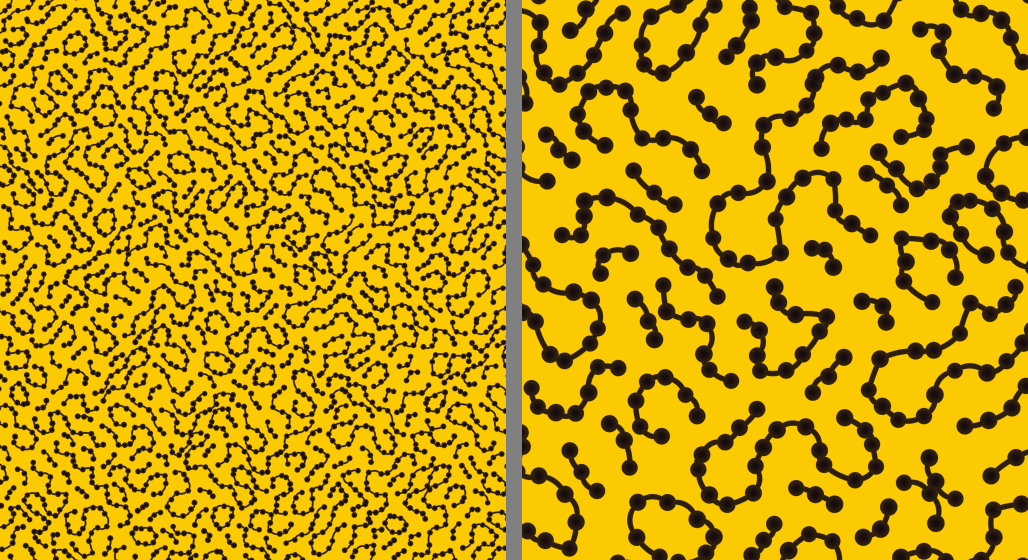
Left: the whole. Right: its middle third, enlarged.
A WebGL 1 fragment shader for this pattern:

```glsl
precision highp float;
uniform vec2 u_resolution;

vec2 hash2(vec2 q) {
  return fract(sin(vec2(dot(q, vec2(127.1, 311.7)), dot(q, vec2(269.5, 183.3)))) * 43758.5453);
}

// Moves a lattice point by a slow warp and a small random jitter
vec2 beadPosition(vec2 q) {
  vec2 warp = 0.25 * sin(q.yx * 1.1 + 2.0 * sin(q * 0.37));
  return q + warp + 0.2 * (hash2(q) - 0.5);
}

float beadDistance(vec2 p, vec2 center) {
  return length(p - center) - 0.132 - 0.016 * hash2(floor(center * 64.0)).x;
}

// Thin thread from a to b, bowed sideways
float threadDistance(vec2 p, vec2 a, vec2 b, float bow) {
  vec2 ab = b - a;
  float t = clamp(dot(p - a, ab) / dot(ab, ab), 0.0, 1.0);
  vec2 side = vec2(ab.y, -ab.x) * bow * 4.0 * t * (1.0 - t);
  return length(p - a - ab * t - side) - 0.045;
}

// Quarter turn around one tile corner: three beads on two threads
float arcDistance(vec2 p, vec2 tile, vec2 corner, float inset) {
  vec2 middleSite = tile + corner * inset;
  vec2 a = beadPosition(tile + vec2(0.0, corner.y));
  vec2 b = beadPosition(tile + vec2(corner.x, 0.0));
  vec2 m = beadPosition(middleSite);
  vec2 bow = sign(corner.x * corner.y) * (0.02 + 0.2 * hash2(middleSite + 5.0));
  float threads = min(threadDistance(p, a, m, bow.x), threadDistance(p, m, b, bow.y));
  float beads = min(beadDistance(p, m), min(beadDistance(p, a), beadDistance(p, b)));
  return min(threads, beads);
}

void main() {
  float tilesHigh = 28.0;
  vec2 p = gl_FragCoord.xy / u_resolution.y * tilesHigh;
  float d = 1.0;

  for (int j = -1; j <= 1; j++) {
    for (int i = -1; i <= 1; i++) {
      vec2 tile = floor(p) + vec2(float(i), float(j)) + 0.5;
      vec2 choice = hash2(tile + 17.0);
      vec2 corner = vec2(choice.x < 0.5 ? 0.5 : -0.5, 0.5);

      // Every other tile may lose one arc, which cuts the strings into short worms
      float even = 1.0 - mod(floor(tile.x) + floor(tile.y), 2.0);
      bool cutFirst = even > 0.5 && choice.y < 0.43;
      bool cutSecond = even > 0.5 && choice.y > 0.57;
      float inset = cutFirst || cutSecond ? 0.18 : 0.34;

      if (!cutFirst) d = min(d, arcDistance(p, tile, corner, inset));
      if (!cutSecond) d = min(d, arcDistance(p, tile, -corner, inset));
    }
  }

  // Ink is deepest in the bead centers
  float pixel = tilesHigh / u_resolution.y;
  vec3 yellow = vec3(0.985, 0.793, 0.01);
  vec3 ink = mix(vec3(0.09, 0.045, 0.06), vec3(0.18, 0.12, 0.06), smoothstep(-0.12, -0.02, d));
  float cover = 1.0 - smoothstep(-0.75 * pixel, 0.75 * pixel, d);
  gl_FragColor = vec4(mix(yellow, ink, cover), 1.0);
}
```
